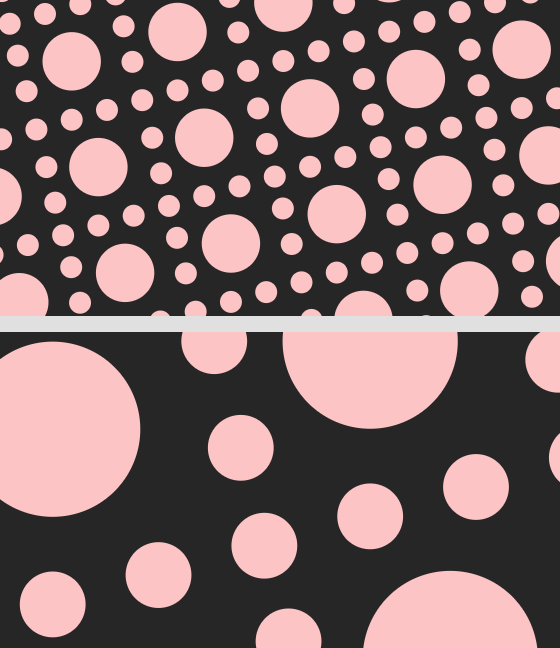
Top: the whole. Bottom: its middle third, enlarged.
Reproduce this pattern procedurally as a Shadertoy shader.

```glsl
// Pink polka dots on charcoal: large discs on a tilted lattice, fenced by rows
// and columns of small dots. Each pixel takes the nearest disc's signed distance
// over the neighbouring cells; the column dots slide slightly on alternate rows.

// Lattice steps in canvas heights: along a row, and down to the next row.
const vec2 ALONG = vec2(0.3349, 0.0929);
const vec2 DOWN = vec2(0.0845, -0.3347);

float disc(vec2 p, vec2 center, float radius) {
    return length(p - center) - radius;
}

// Signed distance to the dots belonging to one lattice cell.
float cellDots(vec2 p, float row) {
    const float smallRadius = 0.0347;
    float d = disc(p, vec2(0.0), 0.0924);

    // Three dots of the row below the large disc
    for (int i = -1; i <= 1; i++) {
        vec2 center = ALONG * float(i) / 3.0 + vec2(0.0, -0.1848);
        d = min(d, disc(p, center, smallRadius));
    }

    // Two dots of the column at its left, shifted on odd rows
    vec2 side = vec2(-0.1645, 0.0) + mod(row, 2.0) * vec2(-0.0061, 0.0180);
    for (int i = 0; i < 2; i++) {
        vec2 center = side + float(i) * vec2(0.0280, -0.1125);
        d = min(d, disc(p, center, smallRadius));
    }
    return d;
}

float dotPattern(vec2 p) {
    mat2 lattice = mat2(ALONG, DOWN);
    vec2 home = round(inverse(lattice) * p);
    float d = 1.0;
    for (int y = -1; y <= 1; y++) {
        for (int x = -1; x <= 1; x++) {
            vec2 cell = home + vec2(x, y);
            d = min(d, cellDots(p - lattice * cell, cell.y));
        }
    }
    return d;
}

void mainImage(out vec4 fragColor, in vec2 fragCoord) {
    // Canvas heights, measured from the center of one large disc
    vec2 p = fragCoord / iResolution.y - vec2(0.6463, 0.5641);

    // One-pixel antialiased edge
    float coverage = clamp(0.5 - dotPattern(p) * iResolution.y, 0.0, 1.0);

    vec3 charcoal = vec3(0.15);
    vec3 pink = vec3(0.99, 0.77, 0.77);
    fragColor = vec4(mix(charcoal, pink, coverage), 1.0);
}
```
